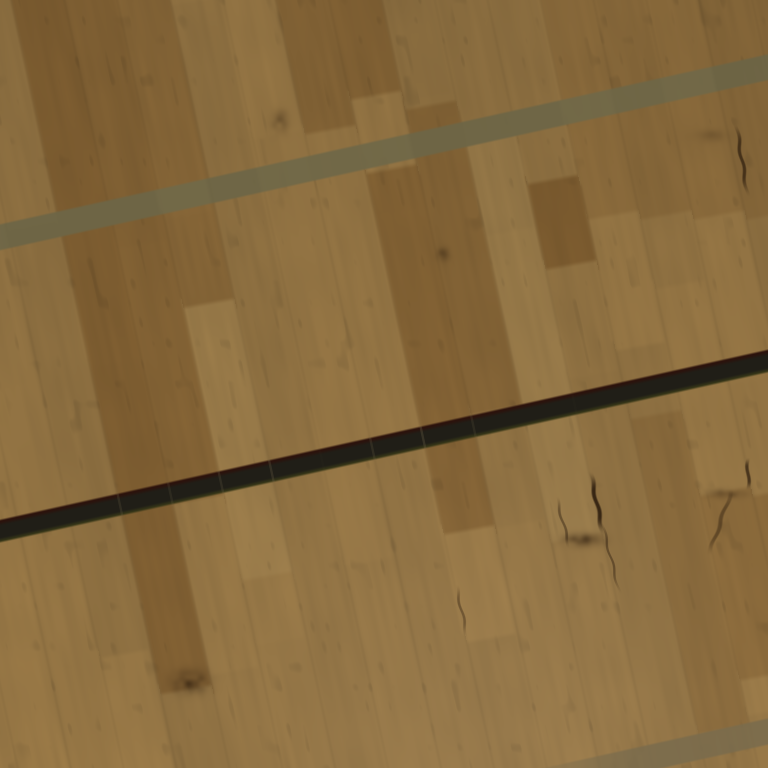
Reproduce this texture procedurally as a three.js fragment shader.

```glsl
varying vec2 vUv;

const float LEAN = 0.215;
const float BOARD_WIDTH = 0.0689;
const float STRIPE_SLOPE = 0.2215;

float hash(vec2 p) {
  return fract(sin(dot(p, vec2(127.1, 311.7))) * 43758.5453);
}

float noise(vec2 p) {
  vec2 i = floor(p);
  vec2 f = fract(p);
  f = f * f * (3.0 - 2.0 * f);
  return mix(mix(hash(i), hash(i + vec2(1.0, 0.0)), f.x),
             mix(hash(i + vec2(0.0, 1.0)), hash(i + vec2(1.0, 1.0)), f.x), f.y);
}

float span(float v, float low, float high, float soft) {
  return smoothstep(low - soft, low + soft, v) * (1.0 - smoothstep(high - soft, high + soft, v));
}

// Random tone of one board, changing at its end joints
float boardTone(float id, float along) {
  float p = along * 1.8 + hash(vec2(id, 3.0));
  float row = floor(p);
  return mix(hash(vec2(id, row)), hash(vec2(id, row + 1.0)), smoothstep(0.985, 1.0, fract(p)));
}

// Stained run of neighbouring boards: wood.x counts boards, wood.y is height
float stain(vec2 wood, float first, float count, float low, float high) {
  return span(wood.x, first, first + count, 0.06) * span(wood.y, low, high, 0.004);
}

// Tapered split running with the grain
float crack(vec2 uv, vec2 center, float halfLength, float width, float lean) {
  vec2 d = uv - center;
  float t = abs(d.y) / halfLength;
  float x = abs(d.x + lean * d.y + 0.0015 * sin(d.y * 160.0));
  return (1.0 - smoothstep(width * 0.3, width * 1.4, x)) * (1.0 - smoothstep(0.4, 1.0, t));
}

float blot(vec2 uv, vec2 center, vec2 radius) {
  vec2 d = (uv - center) / radius;
  return exp(-dot(d, d)) * (0.5 + noise(uv * 110.0));
}

float stripe(float d, float halfWidth) {
  return 1.0 - smoothstep(halfWidth - 0.002, halfWidth + 0.002, abs(d));
}

float stainedBoards(vec2 wood) {
  float s = stain(wood, 0.0, 1.0, 0.102, 1.1);
  s += 0.85 * stain(wood, 1.0, 1.0, 0.35, 1.1);
  s += 0.7 * stain(wood, 2.0, 1.0, 0.605, 1.1);
  s += 0.75 * stain(wood, 5.0, 1.0, 0.831, 1.1);
  s += 0.85 * stain(wood, 6.0, 1.0, 0.876, 1.1);
  s += 0.9 * stain(wood, 6.0, 1.0, 0.31, 0.78);
  s += 0.75 * stain(wood, 7.0, 1.0, 0.466, 0.863);
  s += 1.1 * stain(wood, 9.0, 1.0, 0.655, 0.766);
  s += 0.45 * stain(wood, 10.0, 5.0, 0.72, 1.1);
  s += 0.45 * stain(wood, 10.0, 1.0, 0.05, 0.46);
  s += 0.6 * stain(wood, 11.0, 2.0, 0.12, 0.36);
  s -= 0.35 * stain(wood, 8.0, 1.0, 0.3, 0.82);
  s -= 0.3 * stain(wood, 2.0, 1.0, 0.25, 0.605);
  return s;
}

float splits(vec2 uv) {
  float c = 0.8 * crack(uv, vec2(0.966, 0.792), 0.05, 0.0025, 0.16);
  c += crack(uv, vec2(0.777, 0.345), 0.042, 0.003, 0.2);
  c += 0.5 * crack(uv, vec2(0.795, 0.275), 0.05, 0.0018, 0.25);
  c += 0.5 * crack(uv, vec2(0.733, 0.32), 0.035, 0.002, 0.25);
  c += 0.8 * crack(uv, vec2(0.974, 0.383), 0.022, 0.0025, 0.0);
  c += 0.5 * crack(uv, vec2(0.938, 0.32), 0.045, 0.003, -0.35);
  c += 0.45 * crack(uv, vec2(0.601, 0.205), 0.035, 0.002, 0.2);
  c += 0.6 * blot(uv, vec2(0.76, 0.297), vec2(0.022, 0.008));
  c += 0.4 * blot(uv, vec2(0.945, 0.357), vec2(0.022, 0.006));
  c += 0.5 * blot(uv, vec2(0.247, 0.112), vec2(0.022, 0.014));
  c += 0.3 * blot(uv, vec2(0.365, 0.842), vec2(0.01, 0.014));
  c += 0.35 * blot(uv, vec2(0.577, 0.669), vec2(0.008, 0.009));
  c += 0.2 * blot(uv, vec2(0.925, 0.823), vec2(0.02, 0.008));
  return clamp(c, 0.0, 1.0);
}

void main() {
  vec2 uv = vUv;
  float across = (uv.x - LEAN * (1.0 - uv.y) - 0.0148) / BOARD_WIDTH;
  float id = floor(across);
  float f = fract(across);
  vec2 wood = vec2(across, uv.y - 0.012 * (f - 0.5));

  // Boards, stains and grain
  float tone = mix(boardTone(id, wood.y), boardTone(id + 1.0, wood.y), smoothstep(0.9, 1.0, f));
  vec3 color = vec3(0.565, 0.445, 0.258) * (0.965 + 0.07 * tone);
  color = mix(color, vec3(0.465, 0.335, 0.165), 0.72 * stainedBoards(wood));
  float grain = noise(vec2(across * 9.0, uv.y * 9.0)) + 0.6 * noise(vec2(across * 3.0, uv.y * 22.0));
  color *= 0.965 + 0.045 * grain;
  float flecks = noise(vec2(across * 7.0, uv.y * 38.0) + 17.0);
  color *= 1.0 - 0.07 * smoothstep(0.8, 1.0, flecks);
  float seam = 1.0 - smoothstep(0.0, 0.05, min(f, 1.0 - f));
  color *= 1.0 - 0.035 * seam;

  // Soft light from below
  color *= 0.965 + 0.06 * (1.0 - uv.y);
  color += vec3(0.025, 0.028, 0.035) * exp(-9.0 * dot(uv - vec2(0.65, 0.0), uv - vec2(0.65, 0.0)));
  color = mix(color, vec3(0.16, 0.1, 0.045), 0.85 * splits(uv));

  // Painted stripes
  float rise = uv.y - STRIPE_SLOPE * uv.x;
  vec3 greyPaint = vec3(0.435, 0.405, 0.28) * (0.97 + 0.05 * tone);
  color = mix(color, greyPaint, 0.93 * stripe(rise - 0.691, 0.0168));
  float fade = smoothstep(0.62, 0.86, uv.x);
  color = mix(color, vec3(0.475, 0.42, 0.3), 0.85 * fade * stripe(rise + 0.174, 0.017));

  // Dark stripe with tinted rims and worn joints
  float d = rise - 0.3085;
  vec3 darkPaint = mix(vec3(0.125, 0.118, 0.09), vec3(0.17, 0.07, 0.045), smoothstep(0.006, 0.013, d));
  darkPaint = mix(darkPaint, vec3(0.21, 0.21, 0.09), smoothstep(0.008, 0.014, -d));
  float joint = 1.0 - smoothstep(0.01, 0.035, abs(fract(across + 0.5) - 0.5));
  float wear = 0.4 * hash(vec2(floor(across + 0.5), 8.0));
  darkPaint = mix(darkPaint, vec3(0.38, 0.34, 0.25), joint * wear * span(uv.x, 0.12, 0.78, 0.01));
  color = mix(color, darkPaint, stripe(d, 0.0145));

  gl_FragColor = vec4(color, 1.0);
}
```
